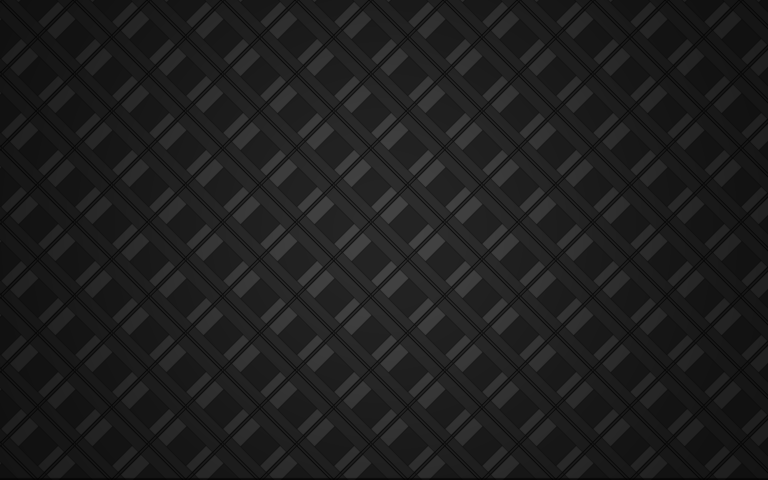
Write a Shadertoy shader that draws this pattern.

```glsl
// Dark diagonal plaid: crossing bands, fine paired lines and light strips under a soft central glow.

#define CELL 0.1542        // repeat across and down, in canvas heights
#define STRIP_NARROW 0.205 // strip reach on the upper left of a seam
#define STRIP_WIDE 0.275   // strip reach on the lower right of a seam
#define BAND_LEFT 0.245    // band reach on the lower left of a seam
#define BAND_RIGHT 0.205   // band reach on the upper right of a seam
#define SEAM_GAP 0.024     // offset of each of the paired lines
#define LINE_WIDTH 0.018
#define SQUARE_GRAY 0.138
#define BAND_GRAY 0.176
#define STRIP_GRAY 0.260
#define LINE_GRAY 0.055
#define EDGE_LIGHT 0.41    // brightness far from the glow

// Share of a pixel of width aa at d that lies between lo and hi.
float coverage(float d, float lo, float hi, float aa) {
    return clamp((min(hi, d + 0.5 * aa) - max(lo, d - 0.5 * aa)) / aa, 0.0, 1.0);
}

float lineAt(float d, float center, float width, float aa) {
    return coverage(d, center - 0.5 * width, center + 0.5 * width, aa);
}

// Two parallel dark lines along a seam.
float seam(float d, float aa) {
    return lineAt(d, -SEAM_GAP, LINE_WIDTH, aa) + lineAt(d, SEAM_GAP, LINE_WIDTH, aa);
}

// Thin outlines on both sides of a stripe.
float outline(float d, float lo, float hi, float aa) {
    return max(lineAt(d, lo, 0.02, aa), lineAt(d, hi, 0.02, aa));
}

float plaid(vec2 p, float aa) {
    // x crosses the rising seams, y crosses the falling ones
    vec2 diagonal = vec2(p.x + p.y, p.x - p.y) / CELL - 0.01;
    vec2 d = fract(diagonal + 0.5) - 0.5;

    // Light strips beside the rising seams, parted by a slim rail
    float gray = SQUARE_GRAY;
    gray = mix(gray, STRIP_GRAY, coverage(d.x, -STRIP_NARROW, STRIP_WIDE, aa));
    gray = mix(gray, BAND_GRAY, lineAt(d.x, 0.0, 3.6 * SEAM_GAP, aa));
    gray = mix(gray, LINE_GRAY, 0.4 * outline(d.x, -STRIP_NARROW, STRIP_WIDE, aa));

    // Falling bands lie over the strips
    gray = mix(gray, BAND_GRAY, coverage(d.y, -BAND_LEFT, BAND_RIGHT, aa));
    gray = mix(gray, LINE_GRAY, 0.4 * outline(d.y, -BAND_LEFT, BAND_RIGHT, aa));

    // Paired seams run across everything
    return mix(gray, LINE_GRAY, max(seam(d.x, aa), seam(d.y, aa)));
}

void mainImage(out vec4 fragColor, in vec2 fragCoord) {
    vec2 p = fragCoord / iResolution.y;
    float aspect = iResolution.x / iResolution.y;
    float aa = sqrt(2.0) / (CELL * iResolution.y);
    float gray = plaid(vec2(p.x, 1.0 - p.y), aa);

    // Central glow
    vec2 fromGlow = p - vec2(0.5 * aspect, 0.52);
    gray *= mix(EDGE_LIGHT, 1.0, exp(-3.0 * dot(fromGlow, fromGlow)));

    // Dark rim along the bottom
    gray *= mix(0.35, 1.0, smoothstep(0.002, 0.006, p.y));
    fragColor = vec4(vec3(gray), 1.0);
}
```
